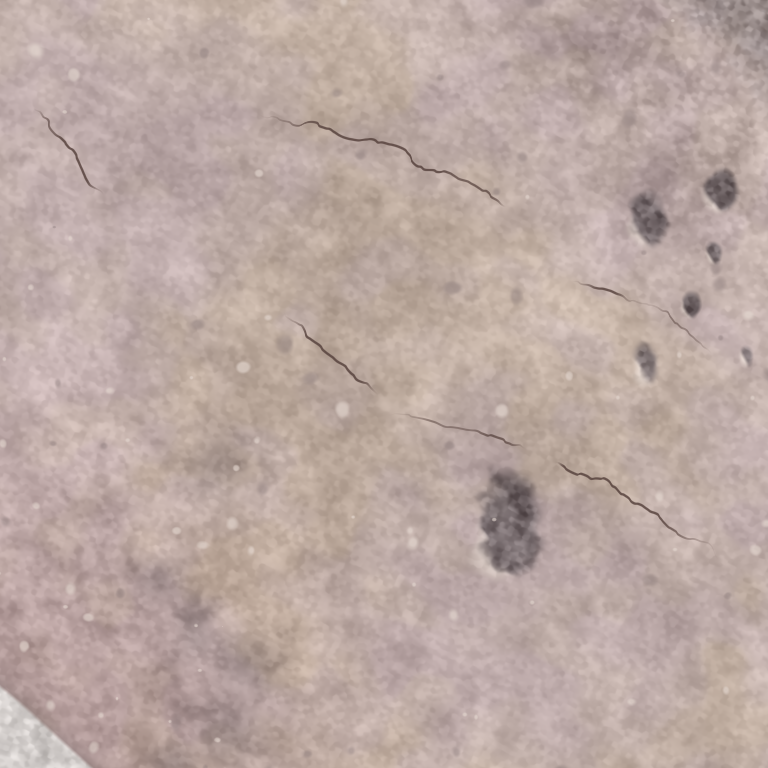
Write a Shadertoy shader that draws this texture.

```glsl
// Weathered tan stone: soft layered cellular mottling with faint ochre and mauve
// tints, crossed by thin jagged diagonal cracks and marked with dusky bruises,
// dark chipped stones, pale flecks and two rough corners.

const vec3 STONE  = vec3(0.750, 0.680, 0.656);
const vec3 OCHRE  = vec3(0.004, 0.002, -0.026);
const vec3 MAUVE  = vec3(-0.010, -0.014, 0.008);
const vec3 RUST   = vec3(-0.020, -0.042, -0.046);
const vec3 SLATE  = vec3(0.47, 0.43, 0.44);
const vec3 BRUISE = vec3(0.52, 0.46, 0.46);
const vec3 CHALK  = vec3(0.89, 0.84, 0.81);
const vec3 CREVICE = vec3(0.34, 0.26, 0.24);

const float COARSE_CONTRAST = 0.055;
const float FINE_CONTRAST = 0.068;
const float CRACK_WIDTH = 0.0009;
const int BRUISES = 7;
const int STONES = 6;
const vec3 MAIN_STONE = vec3(0.66, 0.305, 0.056);   // centre, radius

// Crack ends: start xy, end xy
const int CRACKS = 5;
const vec4 CRACK_ENDS[CRACKS] = vec4[](
    vec4(0.33, 0.85, 0.76, 0.66), vec4(0.74, 0.63, 0.93, 0.54),
    vec4(0.36, 0.59, 0.49, 0.48), vec4(0.50, 0.46, 0.94, 0.27),
    vec4(0.04, 0.86, 0.13, 0.74));

vec3 hash3(vec2 p) {
    vec3 q = fract(vec3(p.xyx) * vec3(0.1031, 0.1030, 0.0973));
    q += dot(q, q.yxz + 33.33);
    return fract((q.xxy + q.yzz) * q.zyx);
}

// Smooth cellular noise: random cell values blended by distance
float cellNoise(vec2 p) {
    vec2 cell = floor(p);
    float sum = 0.0, total = 0.0;
    for (int y = -1; y <= 1; y++)
    for (int x = -1; x <= 1; x++) {
        vec2 id = cell + vec2(x, y);
        vec3 h = hash3(id + 57.0);
        vec2 d = id + 0.15 + 0.7 * h.xy - p;
        float weight = exp(-5.0 * dot(d, d));
        sum += weight * h.z;
        total += weight;
    }
    return sum / total;
}

// Scattered ragged spots; density is the share of cells that hold one
float spots(vec2 p, float freq, float density, float size, float rag) {
    vec2 q = p * freq, cell = floor(q);
    float mask = 0.0;
    for (int y = -1; y <= 1; y++)
    for (int x = -1; x <= 1; x++) {
        vec2 id = cell + vec2(x, y);
        vec3 h = hash3(id + freq);
        vec2 d = (id + h.xy - q) * vec2(1.0, 0.7 + 0.7 * h.x);
        float edge = length(d) / (size * (0.5 + h.y));
        float spot = 1.0 - smoothstep(0.3, 1.2, edge + rag * min(edge, 1.0));
        mask = max(mask, spot * step(h.z, density));
    }
    return mask;
}

// Jagged line whose depth fades along its length
float crack(vec2 p, vec4 ends, float seed, float pixel) {
    vec2 span = ends.zw - ends.xy;
    float len = length(span);
    vec2 dir = span / len, rel = p - ends.xy;
    float along = dot(rel, dir), t = along / len;
    float path = 0.07 * len * sin(3.14159 * t)
        + 0.016 * (cellNoise(vec2(along * 28.0, seed * 5.0)) - 0.5)
        + 0.006 * (cellNoise(vec2(along * 95.0, seed * 7.0)) - 0.5);
    float away = abs(dot(rel, vec2(-dir.y, dir.x)) - path);
    float depth = smoothstep(0.2, 0.6, cellNoise(vec2(along * 17.0, seed * 9.0)));
    depth *= smoothstep(0.0, 0.2, t) * (1.0 - smoothstep(0.8, 1.0, t));
    float width = CRACK_WIDTH * (0.3 + depth);
    return depth * (1.0 - smoothstep(width * 0.5, width + max(pixel, 0.0014), away));
}

// Dark stone with a chalky chip on its lower left
vec3 addStone(vec3 color, vec2 p, vec3 stone, float rag, float grain) {
    vec2 d = (p - stone.xy) / stone.z;
    float body = 1.0 - smoothstep(0.5, 1.15, length(d * vec2(1.3, 0.9)) + 0.5 * rag);
    float chip = smoothstep(0.15, 0.55, dot(d, vec2(-0.8, -0.5)) + 0.5 * rag);
    vec3 face = mix(SLATE + 0.2 * grain, CHALK + 0.1 * grain, chip);
    return mix(color, face, body * 0.85);
}

void mainImage(out vec4 fragColor, in vec2 fragCoord) {
    float pixel = 1.0 / iResolution.y;
    vec2 p = fragCoord * pixel;

    // Mottling, slightly stretched along the crack direction
    vec2 q = vec2(dot(p, vec2(0.88, -0.47)) * 0.92, dot(p, vec2(0.47, 0.88)) * 1.05);
    float layer[5];
    float freq = 4.0;
    for (int i = 0; i < 5; i++) {
        layer[i] = cellNoise(q * freq + float(i) * 17.3) - 0.5;
        freq *= 2.5;
    }
    float coarse = layer[0] + layer[1];
    float fine = layer[2] + layer[3] + layer[4];
    float rag = 0.4 * coarse + 1.1 * layer[2] + 0.7 * layer[3];
    float corner = smoothstep(0.45, 0.0, length(p - vec2(1.0)));
    float low = smoothstep(0.7, 0.0, length(p));
    vec3 color = STONE + COARSE_CONTRAST * coarse
        + FINE_CONTRAST * fine * (1.0 + 0.7 * corner + 0.3 * low);

    // Broad tints
    float hue = cellNoise(q * 3.0 + 41.0) + 0.7 * cellNoise(q * 21.0 + 5.0) - 0.85;
    color += OCHRE * smoothstep(0.0, 0.4, hue) + MAUVE * smoothstep(0.0, 0.4, -hue);
    color += RUST * low - 0.04 * corner * (0.5 - coarse);

    // Dusky bruises at the left, chipped stones near the right edge
    for (int i = 0; i < BRUISES; i++) {
        vec3 h = hash3(vec2(float(i) * 3.7 + 2.0, 11.0));
        vec2 d = (p - vec2(0.36, 0.58) * h.xy) / mix(0.02, 0.045, h.z);
        float shade = exp(-dot(d, d) * max(0.4, 1.0 + 0.7 * rag));
        color = mix(color, BRUISE + 0.08 * fine, 0.5 * shade);
    }
    for (int i = 0; i < STONES; i++) {
        vec3 h = hash3(vec2(float(i) * 5.1 + 4.0, 23.0));
        vec2 centre = vec2(1.0 - 0.17 * h.x, 0.48 + 0.32 * h.y);
        color = addStone(color, p, vec3(centre, mix(0.012, 0.03, h.z)), rag, fine);
    }
    color = addStone(color, p, MAIN_STONE, rag, fine);

    // Pale flecks and dark specks
    float fleckShare = 0.05 + 0.08 * low;
    color = mix(color, CHALK, 0.75 * spots(p, 9.0, 0.06, 0.13, rag));
    color = mix(color, CHALK, 0.65 * spots(p, 34.0, fleckShare, 0.17, rag));
    color = mix(color, BRUISE, 0.4 * spots(p, 27.0, 0.05 + 0.10 * corner, 0.22, rag));

    // Cracks
    for (int i = 0; i < CRACKS; i++)
        color = mix(color, CREVICE, 0.85 * crack(p, CRACK_ENDS[i], float(i) + 1.3, pixel));

    // Dark ledge at the upper right, pale slab at the lower left
    float ledge = smoothstep(1.84, 1.97, p.x + p.y + 0.06 * rag);
    color = mix(color, SLATE + 0.2 * fine, 0.7 * ledge);
    float edge = 0.085 - dot(p, vec2(0.66, 0.75)) + 0.006 * coarse;
    color = mix(color, BRUISE, 0.4 * exp(-abs(edge) * 90.0));
    vec3 slab = vec3(0.82, 0.80, 0.79) + 0.12 * fine;
    color = mix(color, slab, smoothstep(-0.001, 0.004 + pixel, edge));

    fragColor = vec4(clamp(color, 0.0, 1.0), 1.0);
}
```
